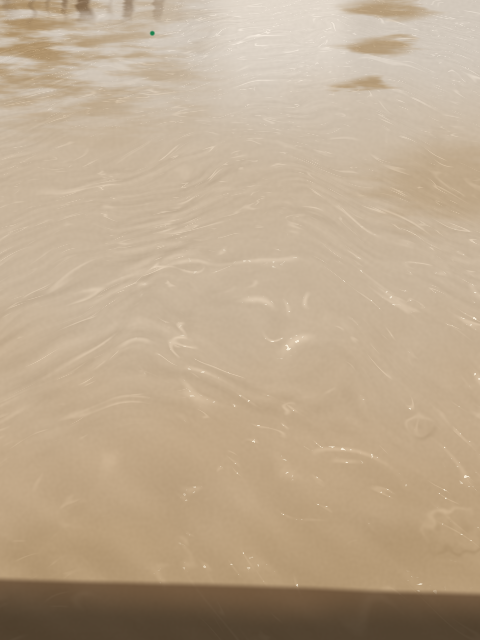
Write a Shadertoy shader that draws this texture.

```glsl
// Silty river seen at a slant: pale sky glare far off, tan water nearby, a shadow at the foot.
// Ripples are warped gradient noise on a perspective plane, lit by their slope;
// short crests, fine wrinkles, glints, ochre reflections and two boils are laid over them.
#define SILT vec3(0.755, 0.655, 0.53)
#define TAN vec3(0.785, 0.71, 0.615)
#define GLARE vec3(0.825, 0.785, 0.735)
#define OCHRE vec3(0.68, 0.57, 0.42)
#define SHADE_DEEP vec3(0.32, 0.26, 0.19)
#define SHADE_EDGE vec3(0.45, 0.35, 0.25)
#define GLINT vec3(1.0, 0.97, 0.9)
#define HORIZON 1.35
#define RIPPLE_GAIN 0.12
#define CREST_GAIN 0.075
#define WRINKLE_GAIN 0.035

vec2 hash22(vec2 p) {
    vec3 a = fract(vec3(p.xyx) * vec3(0.1031, 0.1030, 0.0973));
    a += dot(a, a.yzx + 33.33);
    return fract((a.xx + a.yz) * a.zy);
}

// Slope of one lattice corner, taken at offset f from it
float corner(vec2 cell, vec2 f) {
    return dot(hash22(cell + 50.0) * 2.0 - 1.0, f);
}

// Gradient noise, about -0.7 to 0.7
float noise(vec2 p) {
    vec2 i = floor(p), f = p - i, e = vec2(1.0, 0.0);
    vec2 u = f * f * f * (f * (f * 6.0 - 15.0) + 10.0);
    float low = mix(corner(i, f), corner(i + e, f - e), u.x);
    float high = mix(corner(i + e.yx, f - e.yx), corner(i + e.xx, f - e.xx), u.x);
    return mix(low, high, u.y);
}

float fbm(vec2 p) {
    float sum = 0.0, amp = 0.6;
    for (int i = 0; i < 4; i++) {
        sum += amp * noise(p);
        p = mat2(1.6, 1.2, -1.2, 1.6) * p + 3.7;
        amp *= 0.5;
    }
    return sum;
}

// Bends the plane so that the crests arch and swirl
vec2 swirl(vec2 q) {
    float x = q.x + 0.5 - 0.35 * q.y;
    q.y += 0.5 * sqrt(x * x + 0.015);
    return q + 0.16 * vec2(noise(q * 3.1), noise(q * 3.1 + 17.0))
             + 0.045 * vec2(noise(q * 9.0 + 5.0), noise(q * 9.0 + 31.0));
}

float height(vec2 q) {
    vec2 s = swirl(q);
    return 0.5 * noise(s * vec2(4.0, 9.0)) + 0.5 * noise(s * vec2(8.0, 20.0) + 9.0)
         + 0.32 * noise(s * vec2(17.0, 38.0) + 21.0);
}

// Soft ellipse
float blob(vec2 p, vec2 centre, vec2 radius) {
    return 1.0 - smoothstep(0.4, 1.3, length((p - centre) / radius));
}

// Upwelling dome: lit rim above, dull rim below
float boil(vec2 p, vec2 centre, float radius) {
    vec2 d = (p - centre) / radius;
    d += 0.5 * vec2(noise(p * 45.0), noise(p * 45.0 + 8.0));
    float r = length(d * vec2(1.0, 1.25));
    float rim = exp(-50.0 * (r - 0.9) * (r - 0.9));
    return rim * (0.1 + d.y - 0.5 * d.x) + 0.7 * (1.0 - smoothstep(0.5, 1.0, r)) * noise(p * 60.0);
}

void mainImage(out vec4 fragColor, in vec2 fragCoord) {
    vec2 p = fragCoord / iResolution.y;
    float across = fragCoord.x / iResolution.x;
    float depth = 1.0 / (HORIZON - p.y);
    vec2 q = vec2((p.x - 0.375) * depth, depth);
    float broad = fbm(p * vec2(3.0, 5.0));
    float streak = fbm(p * vec2(9.0, 48.0) + 4.0);

    // Body colour from near to far
    vec3 water = mix(SILT, TAN, smoothstep(0.25, 0.58, p.y + 0.14 * broad));
    water = mix(water, OCHRE, 0.6 * (1.0 - smoothstep(0.06, 0.26, p.y + 0.15 * broad - 0.06 * across)));
    float sky = smoothstep(0.7, 0.94, p.y + 0.12 * broad);
    water = mix(water, GLARE, sky);
    float beam = smoothstep(0.4, 0.5, across) * (1.0 - smoothstep(0.68, 0.76, across));
    water += 0.06 * beam * smoothstep(0.78, 1.0, p.y);

    // Ochre reflections and dark posts, far left and right
    float bank = smoothstep(0.74, 0.93, p.y) * (1.0 - smoothstep(0.08, 0.4, p.x + 0.2 * broad));
    float ochre = bank * smoothstep(-0.2, 0.2, streak);
    vec2 torn = p + vec2(0.12, 0.03) * streak;
    for (float i = 0.0; i < 3.0; i++)
        ochre = max(ochre, 0.8 * blob(torn, vec2(0.61 - 0.013 * i, 0.985 - 0.058 * i), vec2(0.07, 0.018) * (1.0 - 0.2 * i)));
    ochre = max(ochre, 0.4 * blob(torn, vec2(0.71, 0.715), vec2(0.13, 0.07)));
    water = mix(water, OCHRE, ochre);
    float posts = smoothstep(-0.05, 0.25, noise(vec2(p.x * 42.0 + streak, p.y * 6.0)));
    posts *= smoothstep(0.955, 0.995, p.y + 0.02 * streak) * (1.0 - smoothstep(0.12, 0.34, p.x));
    water = mix(water, SHADE_EDGE, 0.75 * posts);

    // Slope lighting with calmer patches, and slanting swells near the left foot
    float rough = 0.3 + 0.7 * smoothstep(-0.2, 0.25, noise(q * vec2(3.5, 3.0) + 12.0));
    float relief = RIPPLE_GAIN * (height(q) - height(q + vec2(0.004, -0.01))) * rough * mix(1.0, 0.6, sky);
    vec2 slant = vec2(p.x - 0.7 * p.y, p.y + 0.7 * p.x) + 0.03 * broad;
    relief += 0.06 * noise(slant * vec2(5.0, 17.0)) * (1.0 - smoothstep(0.2, 0.6, p.y + 0.3 * p.x));

    // Fine wrinkles and short broken crests at three sizes
    vec2 s = swirl(q);
    relief += WRINKLE_GAIN * rough * fbm(s * vec2(24.0, 60.0)) + 0.014 * noise(p * 150.0);
    float crest = 0.0;
    for (float size = 1.0; size < 4.0; size *= 1.7) {
        float ridge = abs(noise(s * vec2(6.0, 17.0) * size + 40.0));
        float gap = smoothstep(0.12, 0.4, noise(s * vec2(9.0, 13.0) * size + 60.0));
        crest = max(crest, (1.0 - smoothstep(0.0, 0.08, ridge)) * gap);
    }
    relief += CREST_GAIN * crest * (0.4 + 0.6 * rough);
    relief += 0.05 * (boil(p, vec2(0.657, 0.332), 0.025) + boil(p, vec2(0.71, 0.172), 0.05));
    float spark = smoothstep(0.1, 0.4, crest) * smoothstep(0.22, 0.4, noise(p * vec2(130.0, 190.0)));
    spark *= smoothstep(0.15, 0.45, p.x) * (1.0 - smoothstep(0.5, 0.7, p.y));
    water = mix(water + relief, GLINT, 0.8 * spark);

    // Green float, then the shadow along the foot
    water = mix(water, vec3(0.1, 0.5, 0.3), blob(p, vec2(0.238, 0.948), vec2(0.004)));
    float edge = 0.096 - 0.024 * across + 0.004 * broad;
    float shadow = 1.0 - smoothstep(-0.006, 0.006, p.y - edge);
    vec3 shade = mix(SHADE_DEEP, SHADE_EDGE, smoothstep(0.03, 0.1, p.y + 0.02 * across + 0.03 * broad));
    fragColor = vec4(clamp(mix(water, shade + 0.4 * relief, shadow), 0.0, 1.0), 1.0);
}
```
